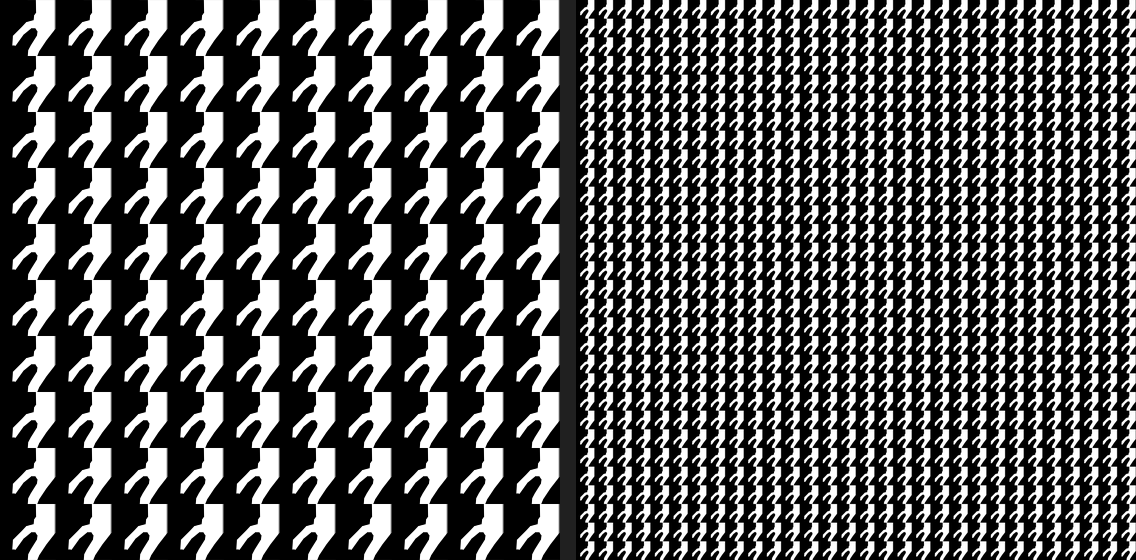
Left, the tile; right, the same tile 3 across and 3 down.
A Shadertoy shader for this pattern:

```glsl
// Houndstooth-like weave: white forked teeth on black in a square grid.

const float REPEATS = 10.0;          // whole repeats across and down
const float EDGE_SOFTNESS = 0.022;   // edge blend width, in cells
const float FADE_START = 0.955;      // soft grey band on the right side
const float FADE_END = 0.985;
const float FADE_AMOUNT = 0.26;
const vec3 GROUND_COLOUR = vec3(0.0);
const vec3 TOOTH_COLOUR = vec3(1.0);

// Tooth outline in cell units, y pointing down
const int CORNERS = 22;
const vec2 OUTLINE[CORNERS] = vec2[CORNERS](
    // back and front arm
    vec2(0.64, 0.0), vec2(0.645, 0.225), vec2(0.61, 0.275), vec2(0.60, 0.36),
    vec2(0.47, 0.395), vec2(0.39, 0.48), vec2(0.23, 0.64), vec2(0.22, 0.81),
    // notch between the two prongs
    vec2(0.28, 0.815), vec2(0.42, 0.62), vec2(0.56, 0.505), vec2(0.63, 0.505),
    vec2(0.67, 0.565), vec2(0.66, 0.635), vec2(0.55, 0.81), vec2(0.505, 0.895),
    // lower prong and straight right side
    vec2(0.495, 1.0), vec2(0.665, 1.0), vec2(0.70, 0.915), vec2(0.83, 0.72),
    vec2(0.99, 0.515), vec2(0.99, 0.0));

// Signed distance to the tooth, negative inside
float toothDistance(vec2 p) {
    float nearest = 1e6;
    float side = 1.0;
    vec2 previous = OUTLINE[CORNERS - 1];
    for (int i = 0; i < CORNERS; i++) {
        vec2 current = OUTLINE[i];
        vec2 edge = previous - current;
        vec2 offset = p - current;
        vec2 gap = offset - edge * clamp(dot(offset, edge) / dot(edge, edge), 0.0, 1.0);
        nearest = min(nearest, dot(gap, gap));
        // flip the sign at each crossing of a horizontal ray
        bvec3 crossing = bvec3(p.y >= current.y, p.y < previous.y,
                               edge.x * offset.y > edge.y * offset.x);
        if (all(crossing) || !any(crossing)) side = -side;
        previous = current;
    }
    return side * sqrt(nearest);
}

void mainImage(out vec4 fragColor, in vec2 fragCoord) {
    vec2 cell = fract(fragCoord / iResolution.xy * REPEATS);
    cell.y = 1.0 - cell.y;

    float pixel = REPEATS / min(iResolution.x, iResolution.y);
    float halfBlend = 0.5 * max(EDGE_SOFTNESS, pixel);

    // Add the rows above and below so edges blend across cell borders
    float coverage = 0.0;
    for (int row = -1; row <= 1; row++) {
        float d = toothDistance(cell + vec2(0.0, float(row)));
        coverage += 1.0 - smoothstep(-halfBlend, halfBlend, d);
    }
    coverage = min(coverage, 1.0);

    // Dull the right side slightly
    coverage *= 1.0 - FADE_AMOUNT * smoothstep(FADE_START, FADE_END, cell.x);

    fragColor = vec4(mix(GROUND_COLOUR, TOOTH_COLOUR, coverage), 1.0);
}
```
